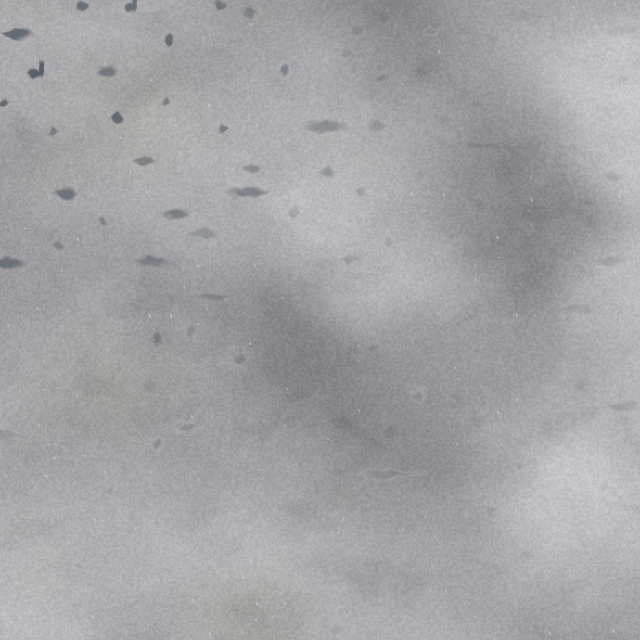
A three.js fragment shader for this texture:

```glsl
varying vec2 vUv;

#define BASE_TONE 0.664
#define CLOUD_CONTRAST 1.38
#define GRAIN_CONTRAST 0.085
#define MARK_GRID 14.0
#define MARK_SHARE 0.62
#define FLECK_GRID 44.0
#define FLECK_SHARE 0.12
#define COOL_TINT vec3(-0.001, -0.001, 0.010)
#define WARM_TINT vec3(0.003, 0.001, -0.006)
#define MARK_COLOR vec3(0.27, 0.31, 0.35)
#define RIM_COLOR vec3(0.71, 0.72, 0.73)
#define FLECK_COLOR vec3(0.86, 0.87, 0.88)

float hash(vec2 p) {
  vec3 q = fract(vec3(p.xyx) * 0.1031);
  q += dot(q, q.yzx + 33.33);
  return fract((q.x + q.y) * q.z);
}

vec2 hash2(vec2 p) {
  return vec2(hash(p + 17.3), hash(p + 71.9));
}

float noise(vec2 p) {
  vec2 cell = floor(p);
  vec2 f = fract(p);
  f = f * f * f * (f * (f * 6.0 - 15.0) + 10.0);
  float low = mix(hash(cell), hash(cell + vec2(1.0, 0.0)), f.x);
  float high = mix(hash(cell + vec2(0.0, 1.0)), hash(cell + vec2(1.0)), f.x);
  return mix(low, high, f.y);
}

float fbm(vec2 p) {
  float sum = 0.0;
  float weight = 0.5;
  for (int i = 0; i < 5; i++) {
    sum += weight * noise(p);
    p = mat2(1.6, 1.2, -1.2, 1.6) * p + 9.7;
    weight *= 0.48;
  }
  return sum;
}

// Soft stroke between two points, fading as a Gaussian
float softBand(vec2 p, vec2 a, vec2 b, float width) {
  vec2 along = b - a;
  float t = clamp(dot(p - a, along) / dot(along, along), 0.0, 1.0);
  float d = length(p - a - along * t) / width;
  return exp(-d * d);
}

// Broad light and dark drifts
float cloudTone(vec2 p) {
  vec2 warp = vec2(fbm(p * 4.0 + 3.0), fbm(p * 4.0 + 41.0)) - 0.5;
  vec2 q = p + 0.16 * warp;
  float drift = 0.18 * (fbm(vec2(q.x + 0.5 * q.y, q.y - 0.2 * q.x) * vec2(3.0, 4.2) + 5.0) - 0.48);
  drift -= 0.085 * softBand(q, vec2(0.56, 0.98), vec2(0.84, 0.62), 0.12);
  drift -= 0.070 * softBand(q, vec2(0.46, 0.53), vec2(0.66, 0.25), 0.13);
  drift -= 0.040 * softBand(q, vec2(0.20, 0.52), vec2(0.90, 0.42), 0.08);
  drift -= 0.060 * softBand(q, vec2(0.88, 0.02), vec2(1.05, 0.05), 0.10);
  drift += 0.045 * softBand(q, vec2(0.28, 0.76), vec2(0.62, 0.59), 0.10);
  drift += 0.050 * softBand(q, vec2(0.95, 0.90), vec2(1.00, 0.62), 0.13);
  drift += 0.045 * softBand(q, vec2(0.85, 0.24), vec2(1.00, 0.20), 0.10);
  drift += 0.030 * softBand(q, vec2(0.12, 0.22), vec2(0.40, 0.15), 0.14);
  return BASE_TONE + CLOUD_CONTRAST * drift;
}

// Flat dark chips: x is coverage, y is a pale rim
vec2 marks(vec2 p) {
  vec2 result = vec2(0.0);
  vec2 home = floor(p * MARK_GRID);
  vec2 wobble = vec2(noise(p * 90.0), noise(p * 90.0 + 50.0)) - 0.5;
  for (int j = -1; j <= 1; j++) {
    for (int i = -1; i <= 1; i++) {
      vec2 cell = home + vec2(float(i), float(j));
      vec2 center = (cell + 0.1 + 0.8 * hash2(cell)) / MARK_GRID;
      float height = smoothstep(0.15, 0.95, center.y);
      float present = step(hash(cell + 5.0), MARK_SHARE * (0.25 + 0.75 * height));
      float stretch = pow(hash(cell + 29.0), 3.0);
      vec2 size = vec2(0.007 + 0.024 * stretch, 0.004 + 0.005 * hash(cell + 37.0));
      vec2 d = p - center + 0.006 * wobble;
      // Taper turns some chips into wedges
      float taper = 1.0 + 0.9 * (hash(cell + 43.0) - 0.5) * clamp(d.x / size.x, -1.0, 1.0);
      vec2 r = abs(d) / (size * vec2(1.0, taper));
      float field = pow(pow(r.x, 1.6) + pow(r.y, 1.6), 0.625);
      // A short upright spur on a few chips near the top
      vec2 spur = abs(d - vec2(size.x * 0.8, 0.008)) / vec2(0.0035, 0.013);
      float hasSpur = step(0.7, hash(cell + 53.0)) * step(0.8, center.y) * step(center.x, 0.4);
      field = mix(field, min(field, max(spur.x, spur.y)), hasSpur);
      float corner = height * (1.0 - smoothstep(0.1, 0.75, center.x));
      float strength = (0.18 + 0.68 * corner) * (0.45 + 0.55 * hash(cell + 61.0));
      float soft = mix(0.6, 0.35, corner);
      float body = 1.0 - smoothstep(1.0 - soft, 1.0 + soft, field);
      float rim = exp(-4.0 * (field - 1.5) * (field - 1.5)) * step(0.82, hash(cell + 67.0));
      result = max(result, present * vec2(body * strength, rim * 0.25));
    }
  }
  return result;
}

// Tiny bright specks, slightly slanted
float flecks(vec2 p) {
  vec2 cell = floor(p * FLECK_GRID);
  vec2 center = (cell + 0.2 + 0.6 * hash2(cell + 200.0)) / FLECK_GRID;
  vec2 d = p - center;
  d.x += 0.3 * d.y;
  float field = length(d / vec2(0.0015, 0.0016 + 0.0018 * hash(cell + 83.0)));
  float share = FLECK_SHARE * (0.2 + 1.6 * noise(center * 6.0 + 12.0));
  float glow = 0.15 + 0.5 * pow(hash(cell + 113.0), 2.0);
  return step(hash(cell + 97.0), share) * glow * (1.0 - smoothstep(0.3, 1.4, field));
}

void main() {
  vec2 p = vUv;
  float tone = cloudTone(p);
  // Faint smudges and fine grain
  vec2 bend = 0.05 * vec2(noise(p * 17.0), noise(p * 17.0 + 25.0));
  tone -= 0.03 * smoothstep(0.60, 0.85, fbm((p + bend) * vec2(12.0, 17.0) + 30.0) * 1.1);
  tone += GRAIN_CONTRAST * (0.75 * noise(p * 350.0) + 0.25 * noise(p * 170.0 + 8.0) - 0.5);
  float warmth = smoothstep(0.45, 0.75, fbm(p * 5.0 + 60.0)) * (1.0 - smoothstep(0.4, 0.7, p.x));
  vec3 color = vec3(tone) + mix(COOL_TINT, WARM_TINT, warmth);

  vec2 mark = marks(p);
  color = mix(color, RIM_COLOR, mark.y);
  color = mix(color, MARK_COLOR, mark.x);
  color = mix(color, FLECK_COLOR, flecks(p));
  gl_FragColor = vec4(clamp(color, 0.0, 1.0), 1.0);
}
```
